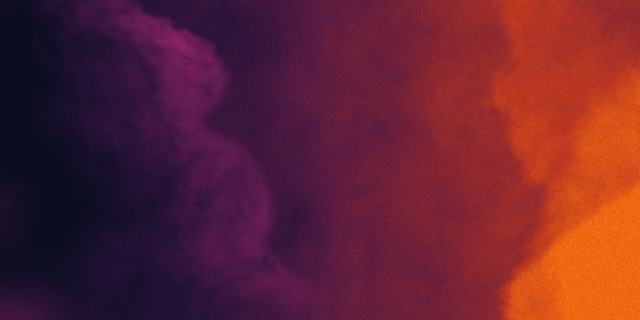
Give the GLSL for this background, as a WebGL 2 fragment shader.

```glsl
#version 300 es
precision highp float;
// Smoky clouds drifting from ink blue through plum and crimson to orange.
// A heat value, shaped by curved cloud fronts, is looked up in a colour ramp;
// layered sines bend the fronts and soft cellular noise gives the billows.

uniform vec2 u_resolution;
out vec4 fragColor;

const vec3 MAGENTA = vec3(0.53, 0.13, 0.39);
const vec3 RAMP[6] = vec3[6](
  vec3(0.04, 0.05, 0.13), vec3(0.14, 0.07, 0.21), vec3(0.33, 0.10, 0.26),
  vec3(0.54, 0.15, 0.19), vec3(0.74, 0.22, 0.13), vec3(0.94, 0.40, 0.07));

vec2 hash2(vec2 cell) {
  vec3 h = fract(cell.xyx * vec3(0.1031, 0.1030, 0.0973));
  h += dot(h, h.yzx + 33.33);
  return fract((h.xx + h.yz) * h.zy);
}

float bump(float v, float centre, float width) {
  float d = (v - centre) / width;
  return exp(-d * d);
}

float glow(vec2 p, vec2 centre, vec2 size) {
  vec2 d = (p - centre) / size;
  return exp(-dot(d, d));
}

// Cellular noise with blended cells, so that no hard creases appear.
float softCells(vec2 p) {
  vec2 cell = floor(p);
  float total = 0.0;
  for (int j = -1; j <= 1; j++)
    for (int i = -1; i <= 1; i++) {
      vec2 neighbour = cell + vec2(i, j);
      vec2 d = neighbour + hash2(neighbour) - p;
      total += exp(-7.0 * dot(d, d));
    }
  return clamp(0.5 + 0.25 * log(total + 0.02), -0.4, 0.8);
}

// Layered sines that fold the plane like slow smoke.
vec2 smokeWarp(vec2 p, float amount) {
  float freq = 7.0;
  for (int i = 0; i < 5; i++) {
    p += amount * sin(freq * p.yx + vec2(1.3, 4.1) * float(i + 1));
    p = mat2(0.8, 0.6, -0.6, 0.8) * p;
    freq *= 1.8;
    amount *= 0.56;
  }
  return p;
}

// Sum of billows at shrinking scales, centred near zero.
float billows(vec2 p, float scale) {
  float sum = 0.0, weight = 0.5;
  for (int i = 0; i < 5; i++) {
    sum += weight * (softCells(p * scale + float(i) * 7.3) - 0.25);
    p = mat2(0.8, 0.6, -0.6, 0.8) * p;
    scale *= 2.0;
    weight *= 0.58;
  }
  return sum;
}

// Front positions: x of each cloud boundary at height y.
float magentaFront(float y) {
  return 1.04 - 0.45 * y - 0.10 * bump(y, 0.61, 0.07) - 0.09 * bump(y, 0.22, 0.08)
       - 0.16 * bump(y, 1.0, 0.08) + 0.03 * bump(y, 0.79, 0.08);
}

float emberFront(float y) {
  return 1.56 + 0.13 * bump(y, 0.36, 0.14) - 0.06 * bump(y, 0.70, 0.06);
}

vec3 rampColour(float heat) {
  vec3 colour = RAMP[0];
  for (int i = 1; i < 6; i++)
    colour = mix(colour, RAMP[i], clamp(heat - float(i - 1), 0.0, 1.0));
  return colour;
}

void main() {
  vec2 p = gl_FragCoord.xy / u_resolution.y;
  p.x *= 2.0 * u_resolution.y / u_resolution.x;

  // Smoke detail, with slanted streaks, and a gently displaced position
  vec2 folded = smokeWarp(p, 0.035);
  float broad = billows(folded * vec2(1.0, 0.8), 4.0);
  float fine = billows(folded + 3.7, 11.0);
  vec2 q = p + vec2(0.045 * broad + 0.05 * fine, 0.04 * fine);

  // Left-to-right warmth with dark pockets
  float heat = min(2.14 * p.x, 2.5 + 0.35 * p.x);
  heat = min(heat, 3.05) + 0.5 * broad + 0.3 * fine;
  heat -= 0.45 * glow(p, vec2(0.25, 0.40), vec2(0.22, 0.16));
  heat -= 0.55 * glow(p, vec2(0.92, 0.29), vec2(0.11, 0.16));
  heat -= 0.30 * glow(p, vec2(0.60, 0.08), vec2(0.22, 0.12));
  heat -= 0.25 * glow(p, vec2(0.78, 0.88), vec2(0.12, 0.20));
  heat -= 0.35 * glow(p, vec2(1.38, 0.05), vec2(0.22, 0.25));

  // Ember clouds: outer veil, middle bank and bright core
  float outer = q.x - emberFront(q.y);
  float bank = q.x - 1.74 - 0.30 * smoothstep(0.55, 0.95, q.y) + 0.08 * bump(q.y, 0.25, 0.15);
  float core = q.x - 1.54 - 0.45 * smoothstep(0.05, 0.5, q.y);
  float shade = smoothstep(1.62, 1.9, p.x) * smoothstep(0.6, 1.0, p.y);
  heat += 0.75 * smoothstep(-0.02, 0.06, outer) * (1.0 - 0.6 * shade);
  heat += 0.25 * smoothstep(-0.3, 0.0, outer) * (1.0 - shade);
  heat += 0.45 * smoothstep(-0.02, 0.12, bank);
  heat += 0.65 * smoothstep(-0.02, 0.07, core);
  vec3 colour = rampColour(heat);

  // Magenta cloud: crisp on its right side, fading to the left
  float depth = magentaFront(q.y) - q.x;
  float body = smoothstep(-0.01, 0.05, depth) * bump(depth, 0.0, 0.28);
  float strength = 0.30 + 0.50 * bump(p.y, 0.82, 0.15) + 0.22 * bump(p.y, 0.36, 0.18);
  strength *= smoothstep(-0.04, 0.14, p.y);
  float puff = body * strength * (1.0 + 0.9 * broad + 0.9 * fine);
  puff += 0.45 * glow(q, vec2(0.04, -0.01), vec2(0.15, 0.10));
  puff += 0.15 * glow(q, vec2(0.0, 0.33), vec2(0.07, 0.10));
  colour = mix(colour, MAGENTA, clamp(puff, 0.0, 1.0));

  // Film grain
  float grain = hash2(floor(p * 256.0)).x - 0.5;
  colour *= 1.0 + 0.11 * grain;
  fragColor = vec4(clamp(colour, 0.0, 1.0), 1.0);
}
```
